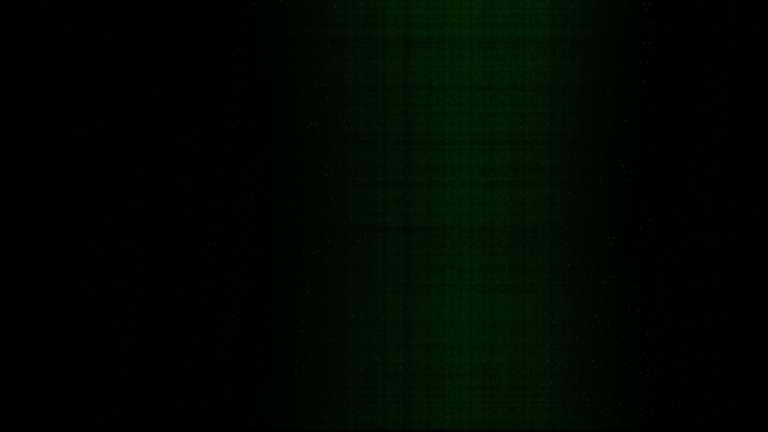
Give the GLSL for this background, as a Shadertoy shader.

```glsl
const vec3 BASE = vec3(0.001, 0.003, 0.001);
const vec3 GLOW = vec3(0.006, 0.094, 0.009);
const vec3 DUST = vec3(0.045, 0.075, 0.055);

const vec2 RISE = vec2(0.30, 0.585);      // left flank of the glow
const vec2 FALL = vec2(0.65, 0.87);       // right flank of the glow
const float PINCH = 0.018;                // narrowing at mid height
const vec2 GRID = vec2(512.0, 288.0);     // grain cells across the canvas
const vec2 THREADS = vec2(230.0, 144.0);  // fine warp and weft
const vec2 BANDS = vec2(46.0, 30.0);      // broad warp and weft
const float THREAD_DEPTH = 0.24;
const float BAND_DEPTH = 0.16;
const float GRAIN_DEPTH = 0.32;
const float DUST_RARITY = 0.975;

float hash(vec2 p) {
    return fract(sin(dot(p, vec2(12.9898, 78.233))) * 43758.5453);
}

// Smooth 1D noise, one independent row per seed
float noise(float x, float seed) {
    float i = floor(x);
    float f = fract(x);
    f = f * f * (3.0 - 2.0 * f);
    return mix(hash(vec2(i, seed)), hash(vec2(i + 1.0, seed)), f);
}

// Soft line centred on zero
float line(float d, float width) {
    return exp(-d * d / (width * width));
}

// Crossed threads, centred on zero
float weave(vec2 uv, vec2 density, float seed) {
    vec2 p = uv * density;
    return noise(p.x, seed) + noise(p.y, seed + 7.0) - 1.0;
}

// Wide vertical glow with a slower left flank
float glowProfile(vec2 uv) {
    float pinch = PINCH * sin(3.14159 * uv.y);
    float left = smoothstep(RISE.x + pinch, RISE.y + pinch, uv.x);
    float right = 1.0 - smoothstep(FALL.x - pinch, FALL.y - pinch, uv.x);
    return left * right * mix(0.93, 1.08, smoothstep(0.55, 1.0, uv.y));
}

// Individual darker and lighter threads
float accents(vec2 uv) {
    float dark = 0.20 * line(uv.x - 0.528, 0.007)
               + 0.16 * line(uv.y - 0.798, 0.004)
               + 0.18 * line(uv.y - 0.130, 0.008)
               + 0.22 * line(uv.y - 0.470, 0.009) * line(uv.x - 0.51, 0.05);
    float light = 0.20 * line(uv.y - 0.587, 0.003)
                + 0.14 * line(uv.y - 0.648, 0.003)
                + 0.12 * line(uv.x - 0.575, 0.003);
    return light - dark;
}

void mainImage(out vec4 fragColor, in vec2 fragCoord) {
    vec2 uv = fragCoord / iResolution.xy;
    vec2 cell = floor(uv * GRID);
    float glow = glowProfile(uv);

    // Cloth texture
    float cloth = 1.0 + accents(uv);
    cloth += THREAD_DEPTH * weave(uv, THREADS, 3.0);
    cloth += BAND_DEPTH * weave(uv, BANDS, 19.0);
    cloth += GRAIN_DEPTH * (hash(cell) - 0.5);

    // Sparse dust, strongest on the flanks of the glow
    float speck = smoothstep(DUST_RARITY, 1.0, hash(cell + 91.7));
    float flank = smoothstep(0.20, 0.42, uv.x) * (1.0 - smoothstep(0.82, 1.0, uv.x));
    float dust = speck * mix(0.18, 0.7, flank) * (1.0 - 0.5 * glow);

    vec3 color = BASE + GLOW * glow * max(cloth, 0.0) + DUST * dust;
    color *= smoothstep(0.0, 0.012, uv.y);
    fragColor = vec4(color, 1.0);
}
```
